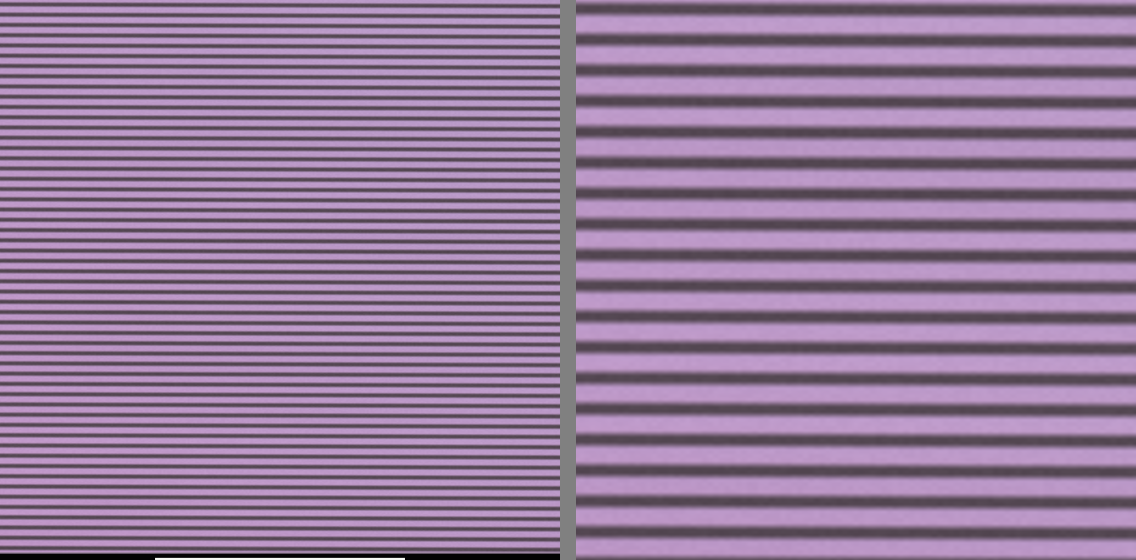
Left: the whole. Right: its middle third, enlarged.
Write a Shadertoy shader that draws this pattern.

```glsl
// Lilac horizontal slats with soft dark grooves, slightly tilted, above a dark bottom rail.

const float SLATS = 54.6;          // slats per canvas height
const float TILT = 0.0033;         // drop of each groove from left to right
const float FIRST_GROOVE = 0.0078; // distance of the first groove from the top
const float RAIL_HEIGHT = 0.0115;

float hash(vec2 p) {
    vec3 q = fract(vec3(p.xyx) * 0.1031);
    q += dot(q, q.yzx + 33.33);
    return fract((q.x + q.y) * q.z);
}

float valueNoise(vec2 p) {
    vec2 cell = floor(p);
    vec2 f = fract(p);
    f = f * f * (3.0 - 2.0 * f);
    float low = mix(hash(cell), hash(cell + vec2(1.0, 0.0)), f.x);
    float high = mix(hash(cell + vec2(0.0, 1.0)), hash(cell + vec2(1.0, 1.0)), f.x);
    return mix(low, high, f.y);
}

// 1 below the edge, 0 above it, smoothed over one pixel
float below(float value, float edge, float pixel) {
    return 1.0 - smoothstep(edge - 0.5 * pixel, edge + 0.5 * pixel, value);
}

// 0 in the groove, 1 on the face of the slat
float slatFace(float phase, float pixel) {
    float d = abs(fract(phase + 0.5) - 0.5);
    float soften = max(0.0, pixel - 0.12) * 0.5;
    return smoothstep(0.05 - soften, 0.34 + soften, d);
}

vec3 slatColor(vec2 uv, float phase) {
    // Pinker toward the lower left, bluer toward the upper right
    float cool = 0.5 * (uv.x + uv.y);
    vec3 lilac = mix(vec3(0.755, 0.592, 0.785), vec3(0.722, 0.608, 0.785), cool);
    // Faint pink and blue sides of each slat, and a small change from slat to slat
    float side = fract(phase) - 0.5;
    lilac += vec3(0.025, -0.006, -0.022) * side;
    return lilac + 0.014 * (hash(vec2(floor(phase), 7.0)) - 0.5);
}

void mainImage(out vec4 fragColor, in vec2 fragCoord) {
    vec2 uv = fragCoord / iResolution.xy;
    vec2 pixel = 1.0 / iResolution.xy;

    // Slats and grooves
    float phase = (1.0 - uv.y - TILT * uv.x - FIRST_GROOVE) * SLATS;
    float face = slatFace(phase, SLATS * pixel.y);
    vec3 groove = vec3(0.325, 0.275, 0.318);
    vec3 color = mix(groove, slatColor(uv, phase), face);

    // Fine grain and broad uneven tone
    float grain = valueNoise(uv * vec2(300.0, 420.0)) - 0.5;
    float tone = valueNoise(uv * vec2(5.0, 9.0)) - 0.5;
    color += 0.022 * grain + 0.012 * tone;

    // Grey lip, black rail and its pale centre strip
    float lip = below(uv.y, RAIL_HEIGHT + 0.003, pixel.y);
    color = mix(color, vec3(0.56, 0.50, 0.56), 0.6 * lip);
    color = mix(color, vec3(0.01), below(uv.y, RAIL_HEIGHT, pixel.y));
    float strip = below(abs(uv.x - 0.5), 0.223, pixel.x) * below(uv.y, 0.004, pixel.y);
    color = mix(color, vec3(0.97, 0.98, 0.96), strip);

    fragColor = vec4(clamp(color, 0.0, 1.0), 1.0);
}
```
